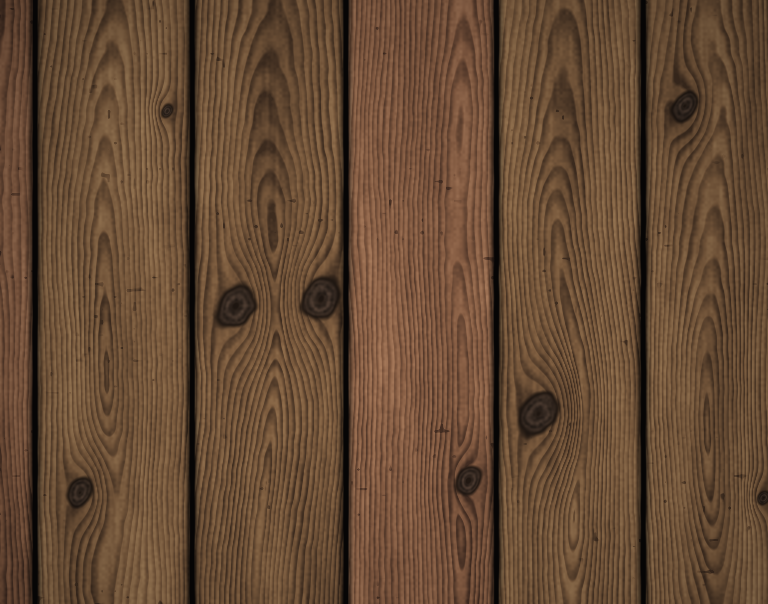
This texture is drawn by a WebGL 1 fragment shader. Its source:

```glsl
precision highp float;

uniform vec2 u_resolution;

const float TAU = 6.28318;
const float FIRST_SEAM = 0.05;    // lengths are fractions of the canvas width
const float PITCH = 0.198;
const float GAP = 0.0034;         // half width of the dark seam
const float RINGS = 30.0;         // growth rings per board width
const float GRAIN_DEPTH = 0.40;
const float KNOT_SIZE = 0.023;

const vec3 DARK = vec3(0.23, 0.165, 0.125);
const vec3 MID = vec3(0.46, 0.34, 0.245);
const vec3 LIGHT = vec3(0.66, 0.53, 0.40);
const vec3 KNOT_CORE = vec3(0.23, 0.18, 0.15);
const vec3 KNOT_RIM = vec3(0.09, 0.065, 0.05);
const vec3 SEAM = vec3(0.025, 0.02, 0.02);

float hash(vec2 p) {
  vec3 q = fract(p.xyx * 0.1031);
  q += dot(q, q.yzx + 33.33);
  return fract((q.x + q.y) * q.z);
}

float noise(vec2 p) {
  vec2 i = floor(p), f = fract(p);
  f = f * f * (3.0 - 2.0 * f);
  return mix(mix(hash(i), hash(i + vec2(1.0, 0.0)), f.x),
             mix(hash(i + vec2(0.0, 1.0)), hash(i + 1.0), f.x), f.y);
}

// Boards in the middle are pushed slightly to the right.
float seam(float k) {
  return FIRST_SEAM + PITCH * k + 0.0045 - 0.0022 * (k - 2.0) * (k - 2.0);
}

// Every third board has its heart and main knot on the right.
float lean(float board) {
  return cos(TAU * (board - 2.0) / 3.0);
}

// Position within the board (0 to 1) and radius of a main or side knot.
vec3 knot(float board, float side) {
  float height = fract(0.184 + 0.31 * board + 0.2 * board * (board - 1.0));
  float mainSize = (KNOT_SIZE + 0.005 * cos(TAU * (board - 1.0) / 2.0)) * step(-0.5, board);
  float sideSize = 1.25 * KNOT_SIZE * max(cos(TAU * (board - 0.8) / 4.0), 0.0);
  vec3 mainKnot = vec3(0.46 + 0.35 * lean(board), height, mainSize);
  return mix(mainKnot, vec3(0.84, 1.0 - height, sideSize), side);
}

void main() {
  vec2 p = gl_FragCoord.xy / u_resolution.x;
  float pixel = 1.0 / u_resolution.x;
  float canvasHeight = u_resolution.y / u_resolution.x;

  // Board index and edges
  float board = -1.0;
  for (int k = 0; k < 5; k++) board += step(seam(float(k)), p.x);
  float left = seam(board);
  float width = seam(board + 1.0) - left;
  vec2 offset = vec2(board * 17.0 + 40.0, board * 31.0 + 70.0);

  // Knots bend the grain around themselves
  float x = p.x, bulge = 0.0, halo = 0.0, knotMask = 0.0, knotDist = 2.0;
  for (int i = 0; i < 2; i++) {
    vec3 k = knot(board, float(i));
    float size = max(k.z, 0.0001);
    vec2 rel = p - vec2(left + k.x * width, k.y * canvasHeight);
    vec2 spread = rel / (size * vec2(1.9, 2.9));
    float pull = exp(-dot(spread, spread));
    x -= 0.92 * rel.x * pull;
    bulge += 5.0 * k.z * pull;
    halo = max(halo, pull);
    rel.x -= 0.25 * rel.y;
    float dist = length(rel / (size * vec2(0.92, 1.08)));
    dist += 0.25 * (noise(p * 70.0 + offset) - 0.5);
    float soft = 0.1 + pixel / size;
    knotMask = max(knotMask, step(0.001, k.z) * (1.0 - smoothstep(1.0 - soft, 1.0 + soft, dist)));
    knotDist = min(knotDist, dist);
  }

  // Growth rings: long nested arches around the heart of the board
  float u = (x - left) / width;
  float v = p.y / canvasHeight;
  float heart = 0.56 + 0.18 * lean(board) + 0.12 * (noise(vec2(offset.x, v * 3.0)) - 0.5);
  float slope = 0.26 - 0.16 * lean(board);
  float depth = slope * (v - 0.5 * hash(offset)) + 0.10 * (noise(vec2(offset.y, v * 5.0)) - 0.5);
  float radius = length(vec2(u - heart, depth)) + bulge;
  radius += 0.05 * noise(vec2(u * 5.0, v * 5.0) + offset);
  radius += 0.008 * noise(vec2(u * 9.0, v * 45.0) + offset);
  float phase = fract(radius * RINGS);
  float lateWood = smoothstep(0.2, 0.8, phase) * (1.0 - smoothstep(0.82, 1.0, phase));
  float strength = 0.55 + 0.7 * noise(vec2(u * 7.0, v * 4.0) + offset.yx);

  // Tone: stains, fibres and wear
  float stain = noise(vec2(u * 4.0, v * 2.5) + offset.yx);
  float fibre = noise(p * vec2(230.0, 22.0) + offset);
  float speck = noise(p * 260.0);
  float tone = 0.60 + 0.30 * (stain - 0.5) + 0.12 * (hash(offset.yx) - 0.5);
  tone += 0.18 * (fibre - 0.5) + 0.13 * (speck - 0.5);
  tone -= GRAIN_DEPTH * strength * lateWood + 0.16 * halo;
  tone -= 0.13 * exp(-40.0 * (u - heart) * (u - heart)) * noise(vec2(u * 6.0, v * 4.0) + offset);
  float pits = smoothstep(0.88, 0.96, noise(p * 120.0 + offset));
  tone -= 0.4 * pits * smoothstep(0.6, 0.8, noise(p * 14.0 + offset));

  // Worn left edge catches the light
  float wobble = 0.0008 * (noise(vec2(offset.x, p.y * 40.0)) - 0.5);
  float fromLeft = p.x - left + wobble;
  float edge = min(fromLeft, left + width - p.x + wobble);
  float glint = (fromLeft - 0.0065) / 0.0018;
  tone += 0.22 * exp(-glint * glint) * (0.4 + noise(vec2(offset.y, p.y * 30.0)));

  tone = clamp(tone, 0.0, 1.0);
  vec3 color = mix(mix(DARK, MID, min(2.0 * tone, 1.0)), LIGHT, max(2.0 * tone - 1.0, 0.0));
  color *= mix(vec3(0.99, 1.01, 0.93), vec3(1.06, 0.99, 0.99), 0.5 + 0.5 * lean(board));

  // Knot: dark rim, faint rings and a cracked core
  float knotRings = 0.85 + 0.2 * sin(knotDist * 18.0) + 0.35 * (speck - 0.5);
  vec3 knotColor = mix(KNOT_CORE * knotRings, KNOT_RIM, smoothstep(0.6, 0.95, knotDist));
  knotColor = mix(KNOT_RIM, knotColor, smoothstep(0.08, 0.3, knotDist));
  color = mix(color, knotColor, 0.9 * knotMask);

  // Light falloff and seams
  vec2 fromCenter = p - vec2(0.5, 0.45 * canvasHeight);
  color *= 1.07 - 0.75 * dot(fromCenter, fromCenter);
  color *= mix(0.5, 1.0, smoothstep(GAP, GAP + 0.009, edge));
  color = mix(SEAM, color, smoothstep(GAP - pixel, GAP + pixel, edge));
  gl_FragColor = vec4(color, 1.0);
}
```
